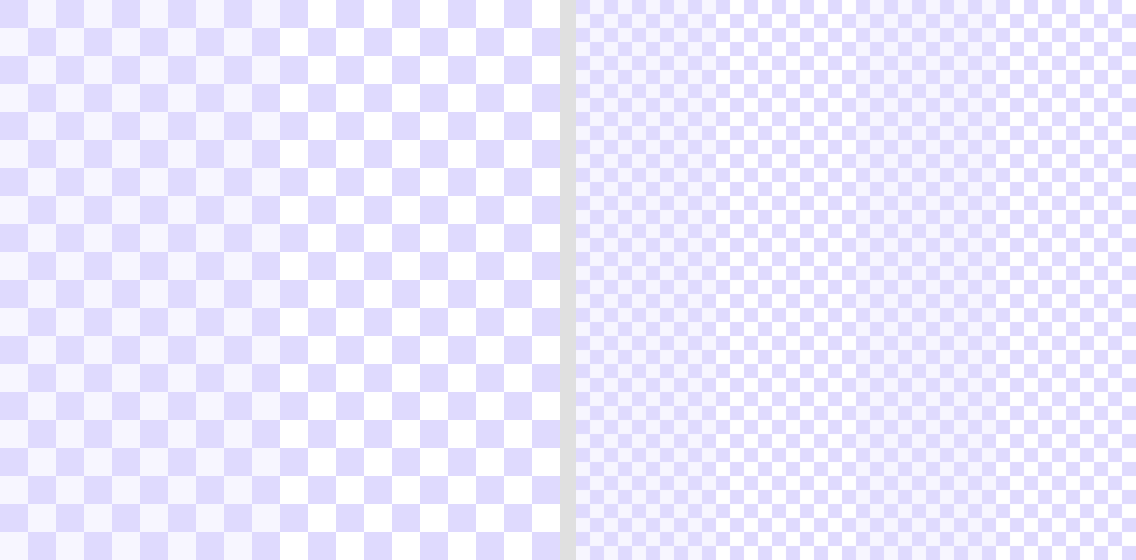
Left: one tile. Right: repeated 2 by 2.
Reproduce this pattern procedurally as a Shadertoy shader.

```glsl
// Lilac checkerboard, 20 by 20 cells, whose light cells are faintly tinted
// in the left half and white in the right half. Both the checks and the
// halves come from one antialiased square wave that wraps at the canvas edge.

const float CELLS = 20.0;
const float HALVES = 2.0;
const vec3 LILAC = vec3(0.875, 0.853, 0.996);
const vec3 PALE_TINT = vec3(0.970, 0.965, 1.0);
const vec3 WHITE = vec3(1.0);

// +1 on even unit intervals, -1 on odd ones, with edges softened over pixelWidth.
float squareWave(float x, float pixelWidth) {
    float edgeDistance = 0.5 - abs(fract(x) - 0.5);
    float side = 1.0 - 2.0 * mod(floor(x), 2.0);
    return side * min(2.0 * edgeDistance / pixelWidth, 1.0);
}

// Coverage of the light cells; the lower left cell is light.
float checker(vec2 uv, vec2 pixel, float cells) {
    float columns = squareWave(uv.x * cells, pixel.x * cells);
    float rows = squareWave(uv.y * cells, pixel.y * cells);
    return 0.5 + 0.5 * columns * rows;
}

// Coverage of the tinted left half.
float leftHalf(float x, float pixelWidth) {
    return 0.5 + 0.5 * squareWave(x * HALVES, pixelWidth * HALVES);
}

void mainImage(out vec4 fragColor, in vec2 fragCoord) {
    vec2 pixel = 1.0 / iResolution.xy;
    vec2 uv = fragCoord * pixel;

    vec3 lightCell = mix(WHITE, PALE_TINT, leftHalf(uv.x, pixel.x));
    vec3 color = mix(LILAC, lightCell, checker(uv, pixel, CELLS));
    fragColor = vec4(color, 1.0);
}
```
